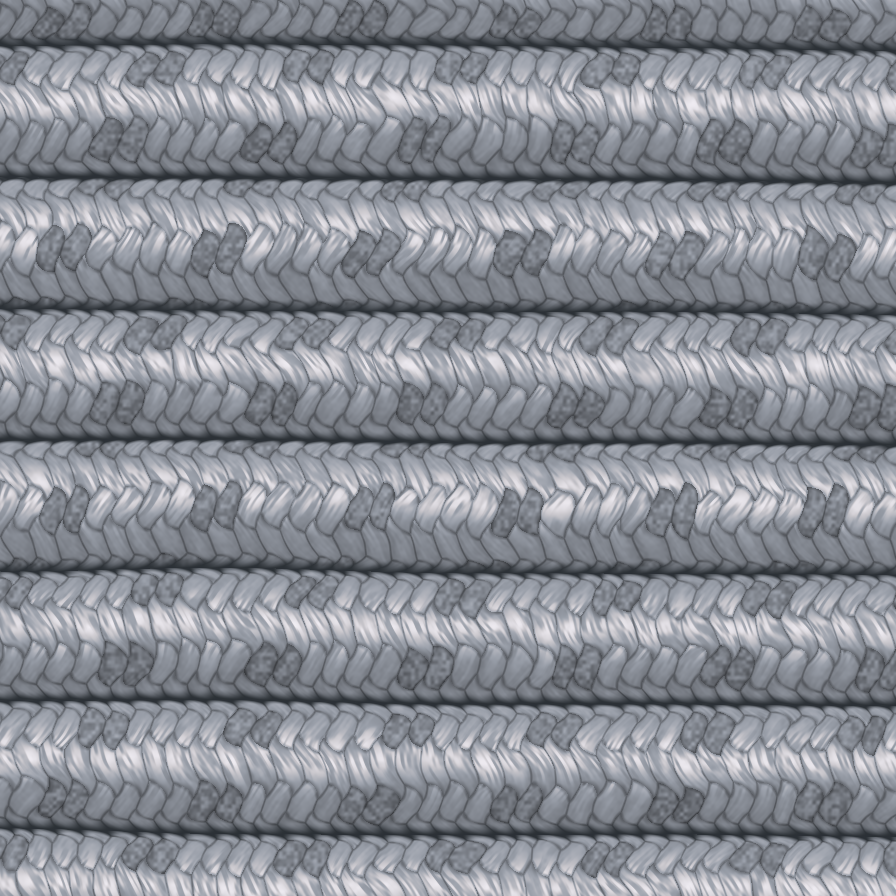
Write a three.js fragment shader that draws this texture.

```glsl
// Stacked horizontal braided cords in glossy grey yarn with paired matte flecks.
// Each cord is unrolled as a cylinder; slanted stitches alternate lean row by row,
// and the highest stitch at a point gives its relief, seams, fibres and gloss.

#define CORD_PITCH 0.1463
#define CORD_BASE 0.073
#define CORD_TILT 0.006
#define STITCHES 35.4
#define ROW_ANGLE 0.628
#define ROW_STEP 0.75
#define SLANT 0.55
#define FLECK_EVERY 6.0
#define GLOSS 0.23
#define SHADOW vec3(0.17, 0.19, 0.21)
#define COOL_TINT vec3(0.955, 0.99, 1.055)
#define SHEEN_TINT vec3(1.0, 0.987, 1.012)

varying vec2 vUv;

struct Stitch {
  float height; // relief, 1 at the crown
  float margin; // lead over the next highest stitch
  vec2 local;   // position inside the stitch
  vec2 id;      // column and row
};

float hash(vec2 p) {
  vec3 q = fract(p.xyx * 0.1031);
  q += dot(q, q.yzx + 33.33);
  return fract((q.x + q.y) * q.z);
}

float noise(vec2 p) {
  vec2 i = floor(p), f = fract(p);
  f = f * f * (3.0 - 2.0 * f);
  return mix(mix(hash(i), hash(i + vec2(1.0, 0.0)), f.x),
             mix(hash(i + vec2(0.0, 1.0)), hash(i + 1.0), f.x), f.y);
}

// Topmost stitch among the neighbouring rows and columns
Stitch findStitch(vec2 braid, float shift) {
  Stitch top = Stitch(-9.0, 0.0, vec2(0.0), vec2(0.0));
  float second = -9.0;
  for (int j = -1; j <= 1; j++) {
    float row = floor(braid.y + 0.5) + float(j);
    float lean = mod(row, 2.0) < 0.5 ? 1.0 : -1.0;
    float y = braid.y - row;
    float x = braid.x - shift - lean * (ROW_STEP * row + SLANT * y);
    for (int i = -1; i <= 1; i++) {
      float column = floor(x + 0.5) + float(i);
      vec2 p = vec2(x - column, y);
      float h = 1.0 - 3.4 * p.x * p.x - 1.45 * p.y * p.y;
      if (h > top.height) {
        second = top.height;
        top.height = h;
        top.local = p;
        top.id = vec2(column, row);
      } else {
        second = max(second, h);
      }
    }
  }
  top.margin = top.height - second;
  return top;
}

void main() {
  // Cord index and height across the cord, -1 to 1
  float sway = 0.05 * (noise(vUv * vec2(4.0, 3.0)) - 0.5);
  float cordY = (vUv.y - CORD_BASE + CORD_TILT * vUv.x) / CORD_PITCH + sway;
  float cord = floor(cordY);
  float v = 2.0 * fract(cordY) - 1.0;

  // Each cord is rolled and slid differently, alternating with its neighbours
  bool odd = mod(cord, 2.0) > 0.5;
  float roll = odd ? 0.78 : 0.12 * (cord - 2.8) * (cord - 2.8);
  float shift = (odd ? 4.1 : 2.0) + 0.6 * (hash(vec2(cord, 7.0)) - 0.5);

  // Uneven tension bends the rows and columns a little
  vec2 tension = vec2(noise(vec2(vUv.x * 20.0, cordY * 4.0)),
                      noise(vec2(vUv.x * 30.0, cordY * 3.0 + 40.0))) - 0.5;
  vec2 braid = vec2(vUv.x * STITCHES, asin(v) / ROW_ANGLE + roll);
  Stitch s = findStitch(braid + tension * vec2(0.45, 0.25), shift);

  // Two flecked stitches in every repeat of the rising rows
  float lean = mod(s.id.y, 2.0) < 0.5 ? 1.0 : -1.0;
  bool fleck = lean > 0.0 && mod(s.id.x, FLECK_EVERY) < 1.5;
  float variation = hash(s.id + cord * 17.0);

  // Fine fibres twisted along the stitch
  vec2 thread = vec2(s.local.x * 8.0 - s.local.y * 3.0 * lean, s.local.y * 3.0);
  float fibre = noise(thread + s.id * 13.7 + cord * 31.0);
  float streak = smoothstep(0.15, 0.75, fibre);
  float grain = noise(vUv * 230.0) - 0.5;

  // Diffuse shade, lit from above
  float tone = mix(0.50, 0.605, smoothstep(-0.95, 0.3, v));
  tone += 0.09 * (s.height - 0.65) + 0.05 * (fibre - 0.5);
  tone += 0.03 * (variation - 0.5) + 0.03 * grain;

  // Broken gloss band, bent by the bulge of every stitch
  float band = (v - 0.2 + 0.28 * s.local.y + 0.16 * (variation - 0.5)) / 0.36;
  float gloss = exp(-band * band) * (0.04 + GLOSS * streak);
  if (fleck) {
    tone = tone * 0.86 + 0.16 * grain;
    gloss *= 0.12;
  }
  tone += gloss;

  // Seams between stitches, deepest where the stitch dives under
  float dive = smoothstep(0.2, 0.6, 1.0 - s.height);
  float seam = 1.0 - smoothstep(0.0, 0.5, s.margin);
  tone *= 1.0 - seam * mix(0.12, 0.26, dive);

  // Scalloped rim and contact shadow between cords
  float rim = abs(v) + 0.07 * (1.0 - s.height);
  float cover = 1.0 - smoothstep(v < 0.0 ? 0.84 : 0.94, 1.03, rim);
  vec3 yarn = tone * mix(COOL_TINT, SHEEN_TINT, smoothstep(0.6, 0.82, tone));
  gl_FragColor = vec4(mix(SHADOW, yarn, cover), 1.0);
}
```
